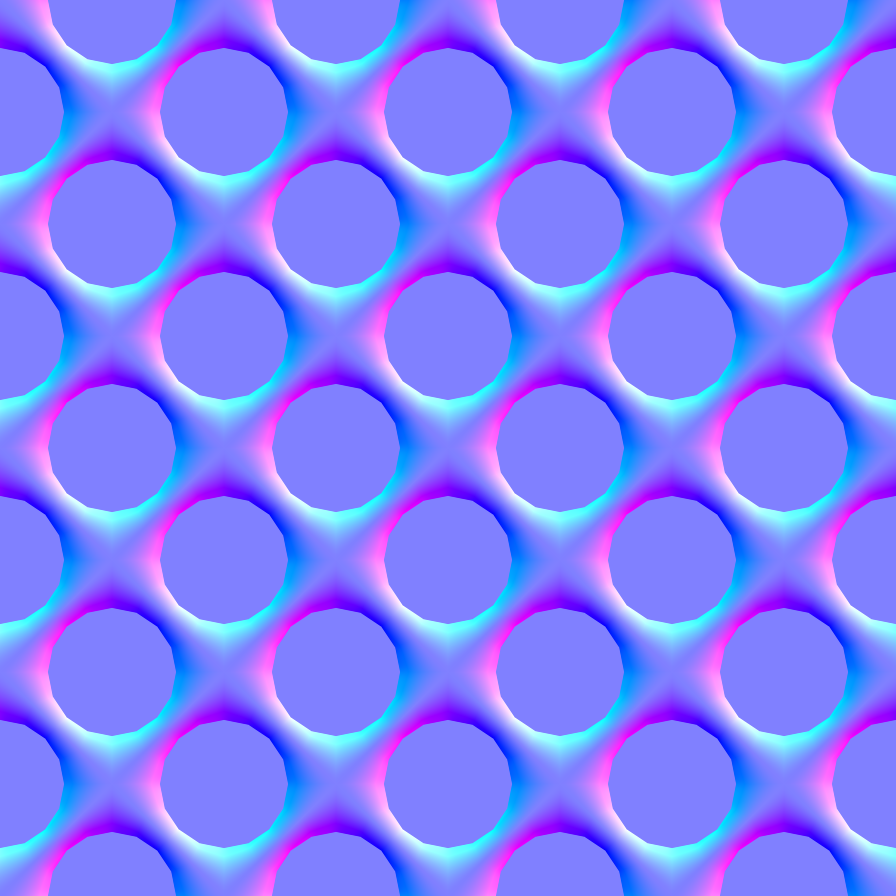
Give the GLSL for this texture map, as a Shadertoy shader.

```glsl
// Normal map of a diagonal lattice of rounded strands around flat 16-sided holes.
// Four repeats each way; a rotated grid finds the nearest hole, and the slope
// leans towards its centre, fading from the rim to the ridge between holes.

const float PI = 3.14159265;
const float SIDES = 16.0;

// Distance from the hole centre to its polygonal rim at a given angle
float rimRadius(float angle) {
    float sector = 2.0 * PI / SIDES;
    float fromFacetMiddle = mod(angle, sector) - 0.5 * sector;
    return 0.286 * cos(0.5 * sector) / cos(fromFacetMiddle);
}

void mainImage(out vec4 fragColor, in vec2 fragCoord) {
    vec2 p = 4.0 * fragCoord / iResolution.xy;
    float pixel = 4.0 / min(iResolution.x, iResolution.y);

    // Diagonal cell, then the offset from its centre in upright axes
    vec2 cell = fract(vec2(p.x + p.y, p.x - p.y)) - 0.5;
    vec2 offset = 0.5 * vec2(cell.x + cell.y, cell.x - cell.y);
    float radius = max(length(offset), 1e-4);
    float angle = atan(offset.y, offset.x + 1e-6);

    // Progress from rim (0) to ridge (1) along this ray
    float rim = rimRadius(angle);
    float ridge = 0.5 * radius / max(max(abs(cell.x), abs(cell.y)), 1e-4);
    float width = ridge - rim;
    float t = clamp((radius - rim) / width, 0.0, 1.0);

    // Steep at the rim; wide crossings flatten sooner than narrow strands
    float slope = 1.45 * pow(1.0 - t, 0.6 + 6.0 * width);

    // Soft facets: the direction turns slowly across each side of the rim
    float facetAngle = angle + 0.65 * (1.0 - t) * sin(SIDES * angle) / SIDES;
    vec2 tilt = -slope * vec2(cos(facetAngle), sin(facetAngle));

    // Flat hole floor with a smoothed edge
    vec3 flatNormal = vec3(0.5, 0.5, 1.0);
    vec3 strand = clamp(vec3(0.5 + 0.5 * tilt, 1.0), 0.0, 1.0);
    float cover = smoothstep(-0.6 * pixel, 0.6 * pixel, radius - rim);
    fragColor = vec4(mix(flatNormal, strand, cover), 1.0);
}
```
